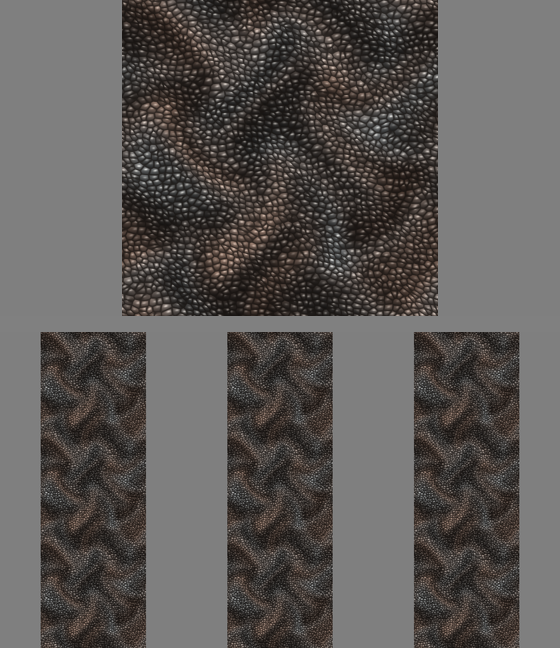
Top: one tile. Bottom: repeated 3 by 3.
Give the GLSL for this texture, as a Shadertoy shader.

```glsl
#define GRAINS vec2(46.0, 55.0)
#define JITTER 0.82
#define GLOSS 0.50
#define BACKDROP vec3(0.498)
#define CREVICE vec3(0.075, 0.060, 0.050)
#define DARK_HIDE vec3(0.165, 0.138, 0.125)
#define PALE_HIDE vec3(0.425, 0.375, 0.350)
#define COOL_TINT vec3(0.88, 1.03, 1.12)
#define WARM_TINT vec3(1.07, 0.98, 0.92)
#define SAMPLES 3

const float TAU = 6.2831853;

vec2 hash2(vec2 cell) {
    vec3 h = fract(cell.xyx * vec3(0.1031, 0.1030, 0.0973));
    h += dot(h, h.yzx + 33.33);
    return fract((h.xx + h.yz) * h.zy);
}

// Broad wrapped undulation: x = tone, y = coolness
vec2 undulation(vec2 p) {
    vec2 q = TAU * p;
    q += 0.55 * sin(2.0 * q.yx + vec2(0.6, 3.9));
    q += 0.28 * sin(3.0 * q.yx + vec2(2.3, 1.1));
    float tone = 0.50 + 0.22 * sin(q.x + 2.0 * q.y + 0.8)
                      + 0.18 * sin(2.0 * q.x - 3.0 * q.y + 2.6)
                      + 0.13 * sin(4.0 * q.x + 3.0 * q.y + 5.0);
    float cool = 0.5 + 0.3 * sin(2.0 * q.x + q.y + 4.4)
                     + 0.2 * sin(q.x - 3.0 * q.y + 1.7);
    return vec2(tone, cool);
}

// Wrapped cells: xy = offset from grain centre, z = gap to the border, w = grain id
vec4 grain(vec2 p) {
    vec2 g = p * GRAINS;
    g += 0.35 * sin(TAU * (p.yx * vec2(5.0, 4.0) + p * vec2(3.0, 2.0)));
    vec2 base = floor(g);
    float nearest = 9.0, second = 9.0, id = 0.0;
    vec2 offset = vec2(0.0);
    for (int y = -1; y <= 1; y++)
    for (int x = -1; x <= 1; x++) {
        vec2 cell = base + vec2(x, y);
        vec2 rnd = hash2(mod(cell, GRAINS) + 7.0);
        vec2 d = g - cell - 0.5 - JITTER * (rnd - 0.5);
        float dist = length(vec2(d.x, d.y + 0.18 * d.x));
        if (dist < nearest) {
            second = nearest;
            nearest = dist;
            offset = d;
            id = fract(rnd.x * 7.3 + rnd.y * 3.7);
        } else {
            second = min(second, dist);
        }
    }
    return vec4(offset, second - nearest, id);
}

vec3 leather(vec2 p) {
    vec2 broad = undulation(p);
    vec4 cell = grain(p);
    float tone = smoothstep(0.05, 0.98, broad.x);
    float cool = clamp(broad.y, 0.0, 1.0);

    // Domed grains lit from above
    float dome = smoothstep(0.0, 0.42, cell.z);
    float light = 0.82 + 0.55 * cell.y + 0.10 * cell.x + 0.22 * (cell.w - 0.5);
    vec3 hide = mix(DARK_HIDE, PALE_HIDE, tone) * mix(WARM_TINT, COOL_TINT, cool);
    vec3 color = mix(mix(CREVICE, hide, 0.28), hide * 1.18 * light, dome);

    // Small wet glint near the top of each grain
    vec2 toGlint = cell.xy - vec2(0.04, 0.17);
    float glint = exp(-dot(toGlint, toGlint * vec2(16.0, 30.0)));
    float shine = GLOSS * (0.35 + 0.75 * cell.w) * mix(0.65, 1.0, cool);
    return color + shine * glint * dome * vec3(0.98, 0.97, 0.94);
}

void mainImage(out vec4 fragColor, in vec2 fragCoord) {
    vec3 sum = vec3(0.0);
    for (int j = 0; j < SAMPLES; j++)
    for (int i = 0; i < SAMPLES; i++) {
        vec2 shift = (vec2(i, j) + 0.5) / float(SAMPLES) - 0.5;
        vec2 p = (fragCoord + shift - 0.5 * iResolution.xy) / iResolution.y + 0.5;

        // Square hide centred on the plain backdrop
        bool inside = abs(p.x - 0.5) < 0.5;
        sum += inside ? leather(p) : BACKDROP;
    }
    fragColor = vec4(sum / float(SAMPLES * SAMPLES), 1.0);
}
```
